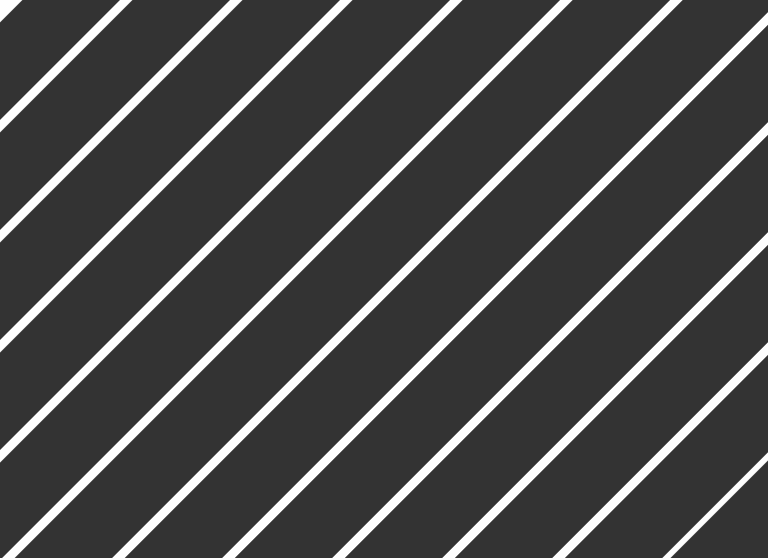
Give the GLSL for this pattern, as a WebGL 1 fragment shader.

```glsl
precision highp float;

uniform vec2 u_resolution;

// Lengths are in canvas heights, measured along the top edge
#define STRIPE_PERIOD 0.1972
#define STRIPE_WIDTH 0.0224
#define FIRST_CENTER 0.2262
#define CORNER_SIZE 0.0400
#define LAST_EDGE 2.2016
#define GROUND_COLOR vec3(0.20)
#define STRIPE_COLOR vec3(0.995)

// Signed distance to the nearest stripe, negative inside
float stripeDistance(float along) {
    float offset = mod(along - FIRST_CENTER + 0.5 * STRIPE_PERIOD, STRIPE_PERIOD);
    return abs(offset - 0.5 * STRIPE_PERIOD) - 0.5 * STRIPE_WIDTH;
}

void main() {
    vec2 fromTopLeft = vec2(gl_FragCoord.x, u_resolution.y - gl_FragCoord.y) / u_resolution.y;
    float diagonal = fromTopLeft.x + fromTopLeft.y;

    // Solid triangle in the top left, and a trimmed stripe at the far end
    float dist = min(stripeDistance(diagonal), diagonal - CORNER_SIZE);
    dist = max(dist, diagonal - LAST_EDGE);

    // One pixel of smoothing across the slanted edge
    float halfPixel = 0.7071 / u_resolution.y;
    float coverage = clamp(0.5 - 0.5 * dist / halfPixel, 0.0, 1.0);
    gl_FragColor = vec4(mix(GROUND_COLOR, STRIPE_COLOR, coverage), 1.0);
}
```
